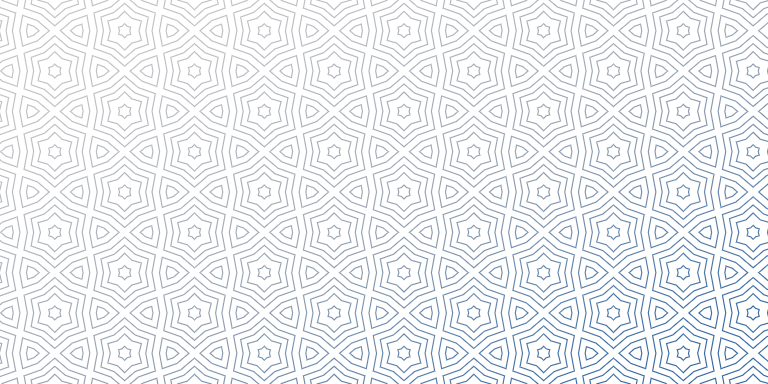
This pattern is drawn by a Shadertoy shader. Its source:

```glsl
// Hexagonal lattice of nested six-pointed stars and rounded triangles in thin lines, grey fading to blue.

const float SPACING    = 0.21;                  // distance between star centres, in canvas heights
const vec2  ORIGIN     = vec2(0.052, 0.0);      // one star centre, relative to the canvas centre
const float LINE_WIDTH = 0.0030;                // in canvas heights
const float INNER_LEAN = 0.25;                  // slope of the edges of the two inner stars
const float OUTER_LEAN = 0.185;                 // slope of all other edges

const int   INNER_COUNT = 2;
const int   RING_COUNT  = 6;
// Notch radii in star spacings: four star outlines, then triangle and petal
const float RINGS[RING_COUNT] = float[](0.064, 0.178, 0.262, 0.340, 0.432, 0.515);

const vec3 PAPER     = vec3(1.0);
const vec3 LINE_PALE = vec3(0.76, 0.76, 0.77);  // upper left
const vec3 LINE_MID  = vec3(0.62, 0.655, 0.70);
const vec3 LINE_BLUE = vec3(0.20, 0.41, 0.64);  // lower right

const float SECTOR = 1.04719755;                // sixth of a turn

// Offset from the nearest star centre of a triangular lattice with unit spacing
vec2 nearestStar(vec2 p) {
    vec2 cell = vec2(sqrt(3.0), 1.0);
    vec2 a = mod(p + 0.5 * cell, cell) - 0.5 * cell;
    vec2 b = mod(p, cell) - 0.5 * cell;
    return dot(a, a) < dot(b, b) ? a : b;
}

// Fold sixfold and mirror symmetry into one wedge; notches lie on the x axis
vec2 foldSixfold(vec2 p) {
    float angle = abs(mod(atan(p.y, p.x) + 0.5 * SECTOR, SECTOR) - 0.5 * SECTOR);
    return length(p) * vec2(cos(angle), sin(angle));
}

// Distance to an edge that leaves the x axis at the notch radius
float edgeDistance(vec2 p, float notch, float lean) {
    return abs(p.x - notch - lean * p.y) * inversesqrt(1.0 + lean * lean);
}

float outlineDistance(vec2 p) {
    vec2 wedge = foldSixfold(nearestStar(p));
    float nearest = 1.0;
    for (int i = 0; i < RING_COUNT; i++) {
        float lean = i < INNER_COUNT ? INNER_LEAN : OUTER_LEAN;
        nearest = min(nearest, edgeDistance(wedge, RINGS[i], lean));
    }
    return nearest;
}

// Diagonal three-stop gradient
vec3 lineColor(vec2 uv) {
    float t = 0.5 * (uv.x + 1.0 - uv.y);
    vec3 color = mix(LINE_PALE, LINE_MID, smoothstep(0.1, 0.55, t));
    return mix(color, LINE_BLUE, smoothstep(0.45, 0.95, t));
}

void mainImage(out vec4 fragColor, in vec2 fragCoord) {
    vec2 uv = fragCoord / iResolution.xy;
    vec2 p = (fragCoord - 0.5 * iResolution.xy) / iResolution.y - ORIGIN;

    float dist = outlineDistance(p / SPACING) * SPACING;
    float coverage = clamp((0.5 * LINE_WIDTH - dist) * iResolution.y + 0.5, 0.0, 1.0);

    fragColor = vec4(mix(PAPER, lineColor(uv), coverage), 1.0);
}
```
